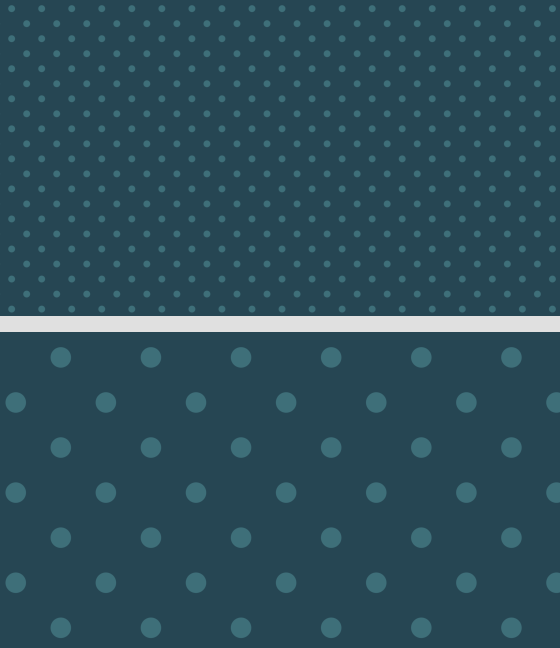
Top: the whole. Bottom: its middle third, enlarged.
This pattern is drawn by a Shadertoy shader. Its source:

```glsl
// Staggered polka dots: small teal discs on a dark slate-blue ground.
// Two square lattices, the second shifted by half a cell both ways,
// are folded with fract and drawn with one circle distance function.

// Distance to the nearest disc of a square lattice, in canvas heights
float latticeDots(vec2 p, float pitch, float radius) {
    vec2 cell = (fract(p / pitch + 0.5) - 0.5) * pitch;
    return length(cell) - radius;
}

void mainImage(out vec4 fragColor, in vec2 fragCoord) {
    float pixel = 1.0 / iResolution.y;
    float pitch = 0.09507;
    float radius = 0.0108;

    // Place the first disc near the lower left corner
    vec2 p = fragCoord * pixel - vec2(0.0369, 0.0219);

    // Join the main lattice with its half-cell shifted twin
    float dist = min(latticeDots(p, pitch, radius),
                     latticeDots(p - 0.5 * pitch, pitch, radius));

    // Smooth the rim over about one pixel
    float dotMask = 1.0 - smoothstep(-0.7 * pixel, 0.7 * pixel, dist);

    vec3 ground = vec3(0.149, 0.275, 0.325);
    vec3 teal = vec3(0.243, 0.435, 0.475);
    fragColor = vec4(mix(ground, teal, dotMask), 1.0);
}
```
